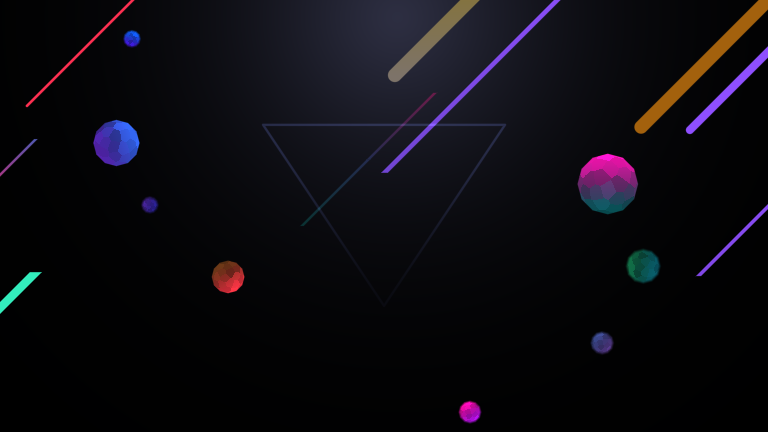
A Shadertoy shader for this background:

```glsl
// Dark glowing backdrop with diagonal neon stripes, faceted orbs and a faint triangle.

// Lengths are in canvas heights, measured on a 16:9 frame.
const vec2 FRAME_CENTER = vec2(0.8889, 0.5);
const vec2 GLOW_CENTER = vec2(0.92, 0.96);
const vec3 GLOW_COLOR = vec3(0.175, 0.18, 0.255);
const float GLOW_RADIUS = 0.38;
const float GLOW_FALLOFF = 1.4;
const vec3 VIOLET = vec3(0.56, 0.31, 1.0);
const vec3 DEEP_VIOLET = vec3(0.44, 0.27, 0.82);
const vec3 RED = vec3(1.0, 0.19, 0.32);
const vec3 ORANGE = vec3(0.64, 0.38, 0.05);
const vec3 MINT = vec3(0.2, 0.93, 0.74);
const vec3 STONE = vec3(0.49, 0.45, 0.41);
const vec3 OLIVE = vec3(0.52, 0.45, 0.23);
const vec3 TRIANGLE_COLOR = vec3(0.09, 0.105, 0.19);
const int FACETS = 28;
const float GOLDEN_ANGLE = 2.39996;
const float RIM_STEP = 0.5236; // angle between the corners of an orb outline

float pixelSize;

float cover(float d) {
    return smoothstep(0.75 * pixelSize, -0.75 * pixelSize, d);
}

float segmentDistance(vec2 p, vec2 a, vec2 b) {
    vec2 ab = b - a;
    return length(p - a - ab * clamp(dot(p - a, ab) / dot(ab, ab), 0.0, 1.0));
}

float hash(float n) {
    return fract(sin(n * 12.99) * 4375.85);
}

// Stripe rising at 45 degrees with round ends
void roundStripe(inout vec3 col, vec2 p, vec2 start, float run, float halfWidth, vec3 low, vec3 high) {
    float t = clamp((p.y - start.y) / run, 0.0, 1.0);
    float d = segmentDistance(p, start, start + run) - halfWidth;
    col = mix(col, mix(low, high, t), cover(d));
}

// Stripe rising at 45 degrees with ends cut level
void cutStripe(inout vec3 col, vec2 p, vec2 start, float run, float halfWidth, vec3 low, vec3 high) {
    vec2 q = p - start;
    float t = clamp(q.y / run, 0.0, 1.0);
    float d = max(abs(q.x - q.y) * 0.7071 - halfWidth, abs(q.y - 0.5 * run) - 0.5 * run);
    col = mix(col, mix(low, high, t), cover(d));
}

// Orb split into flat cells; colour runs from low to high along the axis
void orb(inout vec3 col, vec2 p, vec2 center, float radius, vec2 axis, vec3 low, vec3 high, float blur) {
    vec2 q = (p - center) / radius;
    float r = length(q);
    if (r > 1.3) return;

    // Nearest spiral point on the front half of the sphere
    vec3 normal = vec3(q, sqrt(max(1.0 - r * r, 0.0)));
    vec3 facet = normal;
    float nearest = -1.0, id = 0.0;
    for (int i = 0; i < FACETS; i++) {
        float z = (float(i) + 0.3) / float(FACETS);
        float a = GOLDEN_ANGLE * float(i) + radius * 40.0;
        vec3 candidate = vec3(sqrt(1.0 - z * z) * vec2(cos(a), sin(a)), z);
        float closeness = dot(normal, candidate);
        if (closeness > nearest) {
            nearest = closeness;
            facet = candidate;
            id = float(i);
        }
    }

    float blend = mix(dot(q, axis), dot(facet.xy, axis), 0.65);
    float t = smoothstep(-0.9, 0.9, blend);
    vec3 shade = mix(low, high, t) * (1.0 - 0.8 * t * (1.0 - t));
    shade *= 0.85 + 0.35 * hash(id + radius * 100.0);

    // Polygon outline
    float angle = mod(atan(q.y, q.x + 1e-5), RIM_STEP) - 0.5 * RIM_STEP;
    float edge = (r * cos(angle) - 0.975) * radius;
    float soft = blur + 0.75 * pixelSize;
    col = mix(col, shade, smoothstep(soft, -soft, edge));
}

void mainImage(out vec4 fragColor, in vec2 fragCoord) {
    pixelSize = 1.0 / iResolution.y;
    vec2 p = (fragCoord - 0.5 * iResolution.xy) * pixelSize + FRAME_CENTER;

    // Backdrop glow
    vec3 col = GLOW_COLOR * exp(-pow(length(p - GLOW_CENTER) / GLOW_RADIUS, GLOW_FALLOFF));

    // Stripes
    roundStripe(col, p, vec2(0.914, 0.826), 0.2, 0.016, STONE, OLIVE);
    roundStripe(col, p, vec2(1.484, 0.706), 0.4, 0.0155, ORANGE, ORANGE);
    roundStripe(col, p, vec2(1.597, 0.699), 0.3, 0.0093, VIOLET, VIOLET);
    roundStripe(col, p, vec2(0.0625, 0.755), 0.27, 0.003, RED, RED);
    cutStripe(col, p, vec2(0.89, 0.6), 0.5, 0.0054, DEEP_VIOLET, VIOLET);
    cutStripe(col, p, vec2(1.617, 0.361), 0.3, 0.0042, VIOLET * 0.9, VIOLET);
    cutStripe(col, p, vec2(-0.117, 0.17), 0.2, 0.0098, MINT, MINT);
    cutStripe(col, p, vec2(-0.017, 0.578), 0.1, 0.0028, vec3(0.7, 0.2, 0.5), vec3(0.32, 0.35, 0.7));
    cutStripe(col, p, vec2(0.699, 0.477), 0.154, 0.0028, vec3(0.04, 0.2, 0.2), vec3(0.14, 0.17, 0.31));
    cutStripe(col, p, vec2(0.853, 0.631), 0.154, 0.0028, vec3(0.14, 0.17, 0.31), vec3(0.42, 0.11, 0.29));

    // Triangle outline, fading towards its lower tip
    vec2 left = vec2(0.609, 0.711), right = vec2(1.169, 0.711), tip = vec2(0.889, 0.292);
    float outline = min(segmentDistance(p, left, right),
        min(segmentDistance(p, left, tip), segmentDistance(p, right, tip))) - 0.0027;
    col += TRIANGLE_COLOR * cover(outline) * mix(0.2, 1.0, smoothstep(tip.y, left.y, p.y));

    // Orbs
    orb(col, p, vec2(0.3055, 0.91), 0.0185, vec2(0.3, 0.95), vec3(0.22, 0.08, 0.75), vec3(0.06, 0.38, 1.0), 0.002);
    orb(col, p, vec2(0.2695, 0.669), 0.053, vec2(0.9, 0.4), vec3(0.29, 0.12, 0.6), vec3(0.2, 0.4, 0.95), 0.0);
    orb(col, p, vec2(0.347, 0.5255), 0.0175, vec2(0.9, -0.3), vec3(0.28, 0.14, 0.6), vec3(0.15, 0.12, 0.55), 0.003);
    orb(col, p, vec2(0.528, 0.359), 0.0375, vec2(0.45, -0.85), vec3(0.38, 0.2, 0.08), vec3(0.95, 0.2, 0.26), 0.0);
    orb(col, p, vec2(1.407, 0.574), 0.0695, vec2(0.0, 1.0), vec3(0.03, 0.32, 0.34), vec3(1.0, 0.08, 0.72), 0.0);
    orb(col, p, vec2(1.489, 0.384), 0.038, vec2(0.95, -0.2), vec3(0.06, 0.38, 0.24), vec3(0.03, 0.34, 0.4), 0.003);
    orb(col, p, vec2(1.394, 0.206), 0.0245, vec2(-0.7, 0.6), vec3(0.3, 0.2, 0.48), vec3(0.23, 0.29, 0.56), 0.003);
    orb(col, p, vec2(1.088, 0.046), 0.0245, vec2(-0.5, 0.8), vec3(0.65, 0.06, 0.85), vec3(1.0, 0.04, 0.68), 0.002);

    fragColor = vec4(col, 1.0);
}
```
